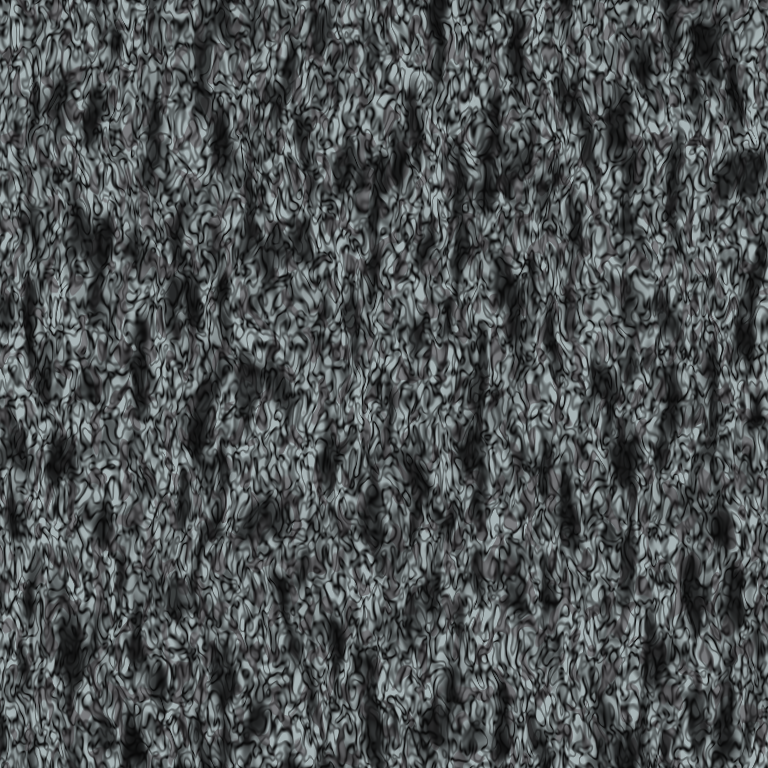
Write a three.js fragment shader that draws this texture.

```glsl
#define GRAIN_SCALE vec2(72.0, 33.0)
#define FINE_SCALE vec2(125.0, 64.0)
#define RIFT_SCALE vec2(36.0, 11.0)
#define FISSURE_SCALE vec2(21.0, 6.5)
#define CURL 0.006
#define SWAY 0.016
#define SHADOW vec3(0.045, 0.046, 0.047)
#define PALE vec3(0.655, 0.705, 0.712)
#define UMBER vec3(0.27, 0.252, 0.262)

varying vec2 vUv;

vec2 hash2(vec2 p) {
  vec2 k = vec2(dot(p, vec2(127.1, 311.7)), dot(p, vec2(269.5, 183.3)));
  return fract(sin(k) * 43758.545);
}

// Gradient noise, about -0.7 to 0.7
float cornerSlope(vec2 cell, vec2 offset) {
  float angle = 6.2832 * hash2(cell).x;
  return dot(vec2(cos(angle), sin(angle)), offset);
}

float noise(vec2 p) {
  vec2 i = floor(p);
  vec2 f = p - i;
  vec2 u = f * f * f * (f * (f * 6.0 - 15.0) + 10.0);
  vec2 e = vec2(1.0, 0.0);
  float low = mix(cornerSlope(i, f), cornerSlope(i + e, f - e), u.x);
  float high = mix(cornerSlope(i + e.yx, f - e.yx), cornerSlope(i + e.xx, f - e.xx), u.x);
  return mix(low, high, u.y);
}

// Dark creases along the zero lines of the noise
float creases(vec2 p, float width) {
  return smoothstep(0.0, width, abs(noise(p)));
}

// Cellular distance; a random bias makes some cells deep and others faint
float cellular(vec2 p) {
  vec2 i = floor(p);
  float nearest = 2.0;
  for (int y = -1; y <= 1; y++) {
    for (int x = -1; x <= 1; x++) {
      vec2 cell = i + vec2(float(x), float(y));
      vec2 seed = hash2(cell + 17.0);
      float bias = 0.4 * hash2(cell + 53.0).x;
      nearest = min(nearest, length(cell + seed - p) + bias);
    }
  }
  return nearest;
}

void main() {
  // Swaying and curling of the fibres
  vec2 p = vUv;
  p.x += SWAY * noise(vUv * vec2(9.0, 7.0) + 3.7);
  vec2 curl = vec2(noise(p * vec2(40.0, 24.0)), noise(p * vec2(44.0, 26.0) + 31.0));
  vec2 q = p + CURL * curl * vec2(1.0, 2.4);
  q += 0.4 * CURL * vec2(noise(q * vec2(95.0, 60.0) + 8.0), noise(q * vec2(90.0, 65.0) + 71.0));

  // Fine flaky surface
  float grain = creases(q * GRAIN_SCALE, 0.29);
  float fine = creases(q * FINE_SCALE + 19.0, 0.3);
  float flakes = 0.5 * grain + 0.5 * fine;
  float relief = 1.0 + 0.45 * noise(q * vec2(26.0, 14.0) + 47.0);

  // Long deep fissures and shorter rifts between them
  float ragged = 0.2 * noise(q * vec2(60.0, 26.0) + 5.0);
  float fissure = smoothstep(0.16, 0.46, cellular(q * FISSURE_SCALE) + ragged);
  float rift = smoothstep(-0.4, -0.08, noise(q * RIFT_SCALE + 11.0) + 0.5 * ragged);
  float openness = mix(0.12, 1.0, fissure) * mix(0.25, 1.0, rift);

  // Pale flakes with brownish patches, darkened in the depths
  vec3 color = mix(SHADOW, PALE, clamp(flakes * relief, 0.0, 1.0));
  float patches = smoothstep(0.12, 0.24, noise(q * vec2(66.0, 36.0) + 83.0));
  color = mix(color, UMBER * (0.5 + 0.8 * flakes), 0.6 * patches);
  color = mix(SHADOW * (0.7 + 1.2 * flakes), color, openness);
  gl_FragColor = vec4(color, 1.0);
}
```
